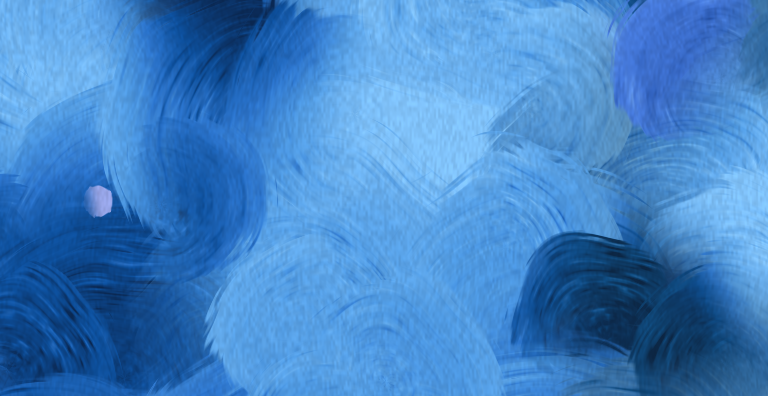
Write a WebGL 1 fragment shader that draws this background.

```glsl
precision highp float;
// Overlapping round dabs of blue oil paint with curved bristle marks.

#define LAYERS 3
#define CELL_SIZE 0.54
#define CELL_SHRINK 0.76
#define BRISTLES 92.0
#define BRISTLE_DEPTH 0.30
#define TONE_JITTER 0.14
#define EDGE_SOFTNESS 0.10
#define TAIL_FADE 0.88
#define LILAC_RATE 0.12
#define GRAIN 0.06

uniform vec2 u_resolution;

float hash(vec2 p) {
  vec3 q = fract(vec3(p.xyx) * 0.1031);
  q += dot(q, q.yzx + 33.33);
  return fract((q.x + q.y) * q.z);
}

float noise(vec2 p) {
  vec2 i = floor(p), f = fract(p);
  f = f * f * (3.0 - 2.0 * f);
  return mix(mix(hash(i), hash(i + vec2(1.0, 0.0)), f.x),
             mix(hash(i + vec2(0.0, 1.0)), hash(i + 1.0), f.x), f.y);
}

// Flat-topped round mass with a soft rim.
float mass(vec2 p, vec2 center, float radius) {
  return 1.0 - smoothstep(0.65, 1.2, distance(p, center) / radius);
}

// Broad light and dark masses: 0 is navy, 1 is pale blue.
float toneField(vec2 p) {
  p += 0.12 * (vec2(noise(p * 5.0), noise(p * 5.0 + 31.0)) - 0.5);
  float tone = 0.51;
  tone += 0.45 * mass(p, vec2(1.13, 0.79), 0.38);
  tone += 0.30 * mass(p, vec2(1.02, 0.28), 0.48);
  tone += 0.48 * mass(p, vec2(0.08, 0.85), 0.38);
  tone += 0.56 * mass(p, vec2(1.95, 0.45), 0.28);
  tone -= 0.58 * mass(p, vec2(0.65, 0.99), 0.29);
  tone -= 0.31 * mass(p, vec2(0.18, 0.28), 0.42);
  tone -= 0.44 * mass(p, vec2(1.63, 0.18), 0.28);
  tone -= 0.30 * mass(p, vec2(1.47, 1.03), 0.16);
  return tone;
}

// Blue ramp by tone, tinted by the region around the place.
vec3 paint(float tone, vec2 place) {
  float t = 4.0 * clamp(tone, 0.0, 1.15);
  vec3 col = mix(vec3(0.04, 0.16, 0.33), vec3(0.05, 0.31, 0.61), min(t, 1.0));
  col = mix(col, vec3(0.17, 0.45, 0.79), clamp(t - 1.0, 0.0, 1.0));
  col = mix(col, vec3(0.31, 0.60, 0.88), clamp(t - 2.0, 0.0, 1.0));
  col = mix(col, vec3(0.43, 0.70, 0.94), clamp(t - 3.0, 0.0, 1.6));
  float violet = mass(place, vec2(1.67, 0.86), 0.20);
  float slate = smoothstep(1.38, 1.52, place.x) * (1.0 - violet);
  slate *= 1.0 - mass(place, vec2(1.95, 0.45), 0.30);
  slate *= 1.0 - 0.7 * smoothstep(0.75, 0.95, tone);
  col *= mix(vec3(1.0), vec3(1.18, 0.94, 0.81), slate);
  return col + violet * vec3(0.10, 0.02, 0.06);
}

// Ridges that run in arcs around a pivot; a few stand out from the rest.
float bristles(vec2 q, float seed) {
  float ring = length(q) + 0.06 * noise(q * 6.0 + seed);
  float turn = abs(atan(q.x, q.y));
  float coarse = noise(vec2(ring * BRISTLES, turn * 2.5 + seed));
  float fine = noise(vec2(ring * BRISTLES * 1.7, turn * 5.0 + seed + 9.0));
  float ridge = mix(coarse, fine, 0.45) - 0.5;
  return ridge * (0.4 + 2.6 * abs(ridge));
}

vec3 addDab(vec3 under, vec2 p, vec2 cell, float size, float layer) {
  vec2 id = cell + layer * 37.0 + 11.0;
  float seed = hash(id + 5.3) * 40.0;
  vec2 jitter = vec2(hash(id), hash(id + 17.7));
  vec2 center = (cell + 0.2 + 0.6 * jitter) * size;
  float small = step(1.5, layer);
  float lilac = step(1.0 - LILAC_RATE, hash(id + 3.1)) * small;
  float radius = size * mix(0.66, 1.0, hash(id + 8.9)) * mix(1.0, 0.2, lilac);

  // Turned ellipse; its facing side is crisp and its tail melts away.
  float lean = (hash(id + 2.2) - 0.5) * 3.0;
  mat2 turn = mat2(cos(lean), -sin(lean), sin(lean), cos(lean));
  vec2 q = turn * (p - center) * vec2(1.0, mix(1.0, 1.3, hash(id + 6.4)));
  vec2 pivot = radius * vec2(0.3 * (jitter.x - 0.5), -0.45);
  float ridge = bristles(q - pivot, seed);
  float d = length(q) / radius;
  float ragged = d + 0.24 * (noise(q * 8.0 + seed) - 0.5) + 0.28 * ridge;
  float cover = 1.0 - smoothstep(0.96 - EDGE_SOFTNESS, 0.96, ragged);
  cover *= mix(1.0, smoothstep(-0.85, 0.2, q.y / radius), TAIL_FADE);
  cover *= max(lilac, 1.0 - small * step(0.5, hash(id + 12.6)));

  // Paint is partly dragged along, so tone follows both dab and place.
  vec2 place = mix(center, p, 0.4);
  float tone = toneField(place) + TONE_JITTER * (hash(id + 4.6) - 0.5);
  float patchy = smoothstep(0.25, 0.75, noise(q * 6.0 + seed + 20.0));
  tone += BRISTLE_DEPTH * ridge * mix(0.4, 1.5, patchy);
  tone += 0.10 * smoothstep(0.5, 0.95, d) - 0.03 + 0.05 * q.y / radius;
  vec3 col = mix(paint(tone, place), vec3(0.68, 0.70, 0.95), 0.85 * lilac);
  return mix(under, col, cover);
}

void main() {
  vec2 p = gl_FragCoord.xy / u_resolution.y;
  float wash = bristles(p - vec2(0.9, -0.4), 3.0);
  vec3 col = paint(toneField(p) + BRISTLE_DEPTH * wash, p);

  // Smaller dabs over larger ones, each layer from top to bottom.
  float size = CELL_SIZE;
  for (int k = 0; k < LAYERS; k++) {
    vec2 home = floor(p / size);
    for (int j = 0; j < 3; j++) {
      for (int i = 0; i < 3; i++) {
        vec2 cell = home + vec2(float(i) - 1.0, 1.0 - float(j));
        col = addDab(col, p, cell, size, float(k));
      }
    }
    size *= CELL_SHRINK;
  }

  // Fine upright ripples of the dried paint.
  vec2 sway = p + 0.03 * noise(p * 6.0);
  col *= 1.0 + GRAIN * (noise(sway * vec2(180.0, 75.0)) - 0.5) * 2.0;
  gl_FragColor = vec4(clamp(col, 0.0, 1.0), 1.0);
}
```
